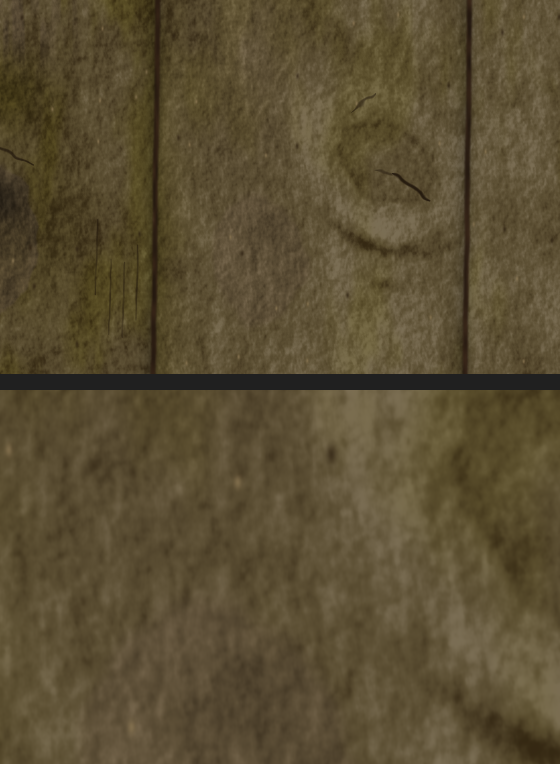
Top: the whole. Bottom: its middle third, enlarged.
Give the GLSL for this texture, as a WebGL 1 fragment shader.

```glsl
precision highp float;
// Weathered olive-brown timber: one full board between two dark seams, with parts
// of its neighbours. Stretched noise makes the grain, bent around a tilted knot;
// soft patches add moss and bare grey wood, and thin segments make the cracks.
uniform vec2 u_resolution;

float hash(vec2 p) {
  vec3 q = fract(p.xyx * 0.1031);
  q += dot(q, q.yzx + 33.33);
  return fract((q.x + q.y) * q.z);
}

float noise(vec2 p) {
  vec2 i = floor(p), f = fract(p);
  f = f * f * (3.0 - 2.0 * f);
  return mix(mix(hash(i), hash(i + vec2(1, 0)), f.x),
             mix(hash(i + vec2(0, 1)), hash(i + vec2(1, 1)), f.x), f.y);
}

float fbm(vec2 p) {
  float sum = 0.0, amp = 0.53;
  for (int i = 0; i < 4; i++) {
    sum += amp * noise(p);
    p = mat2(1.9, 0.3, -0.3, 1.9) * p + 17.3;
    amp *= 0.5;
  }
  return sum;
}

// Soft elliptical spot
float spot(vec2 p, vec2 centre, vec2 radius) {
  vec2 d = (p - centre) / radius;
  return exp(-dot(d, d));
}

// Tapered split from a to b
float crack(vec2 p, vec2 a, vec2 b, float width) {
  float h = clamp(dot(p - a, b - a) / dot(b - a, b - a), 0.0, 1.0);
  float w = width * sqrt(4.0 * h * (1.0 - h));
  return 1.0 - smoothstep(w * 0.3, w + 1.2 / u_resolution.y, distance(p, mix(a, b, h)));
}

void main() {
  vec2 p = gl_FragCoord.xy / u_resolution.y;
  float cloud = fbm(p * 5.0 + 3.0);
  vec2 rough = p + 0.06 * (vec2(fbm(p * 11.0), fbm(p * 11.0 + 40.0)) - 0.5);

  // Boards: signed distance to the nearest seam
  float s = (p.x - 0.41 - 0.012 * p.y) / 0.834;
  float board = floor(s);
  float edge = (fract(s + 0.5) - 0.5) * 0.834 + 0.003 * (noise(p * vec2(3, 14)) - 0.5);
  float middle = step(abs(board), 0.5);

  // Knot space: r is 1 on the rim
  vec2 d = p - vec2(1.03, 0.57);
  vec2 q = vec2(0.82 * d.x - 0.57 * d.y, 0.57 * d.x + 0.82 * d.y) / vec2(0.14, 0.105);
  float r = length(q) + 0.35 * (fbm(p * 9.0) - 0.5) + 0.18 * (fbm(p * 40.0) - 0.5);
  float core = 1.0 - smoothstep(0.8, 1.1, r);
  float halo = exp(-r * r * 0.25) * middle;

  // Grain: long fibres, broad streaks and embossed surface bumps
  vec2 g = vec2(p.x - 0.3 * d.x * halo + 0.02 * cloud, p.y) + board * 7.0;
  float tone = 0.47 + 0.6 * (cloud - 0.5);
  tone += 0.45 * (fbm(g * vec2(20, 3)) - 0.5) * (1.0 - 0.6 * halo);
  tone += 0.30 * (fbm(g * vec2(95, 22)) - 0.5) * (1.0 - core);
  tone += 0.36 * (fbm(p * vec2(62, 50)) - 0.5);
  tone += 0.55 * (fbm(p * vec2(58, 44)) - fbm((p + vec2(0.005, -0.004)) * vec2(58, 44)));
  tone += 0.16 * (noise(p * vec2(190, 140)) - 0.5);

  // Lightness across the boards
  tone += board < -0.5 ? -0.18 : 0.05;
  tone -= 0.24 * middle * (1.0 - smoothstep(0.42, 0.66, p.x + 0.15 * cloud));
  tone += 0.16 * spot(p, vec2(1.1, 0.12), vec2(0.3, 0.25));
  tone -= 0.14 * spot(p, vec2(0.85, 0.85), vec2(0.25, 0.12));

  // Knot: dark rim, mottled heart, pale collar and a lower shadow arc
  float ring = sin(r * 22.0 + 4.0 * cloud);
  tone += 0.05 * ring * halo * smoothstep(0.2, 0.8, r);
  tone -= middle * core * (0.17 + 0.4 * (fbm(p * 38.0) - 0.45));
  tone -= 0.15 * middle * exp(-pow((r - 0.96) * 6.0, 2.0));
  tone += 0.14 * middle * exp(-pow((r - 1.55) * 3.5, 2.0));
  tone -= 0.7 * exp(-pow((r - 2.05) * 6.0, 2.0)) * spot(p, vec2(1.01, 0.365), vec2(0.14, 0.08));
  tone -= 0.35 * spot(rough, vec2(1.03, 0.24), vec2(0.04, 0.025));
  tone -= 0.24 * spot(rough, vec2(1.19, 0.67), vec2(0.06, 0.05));

  vec3 colour = mix(vec3(0.21, 0.16, 0.08), vec3(0.36, 0.31, 0.20), smoothstep(-0.1, 0.54, tone));
  colour = mix(colour, vec3(0.48, 0.43, 0.33), smoothstep(0.42, 0.95, tone));
  float olive = smoothstep(0.48, 0.66, fbm(g * vec2(7, 2.5) + 60.0));
  colour *= mix(vec3(1), vec3(0.96, 0.97, 0.72), olive * (board < -0.5 ? 1.0 : 0.55));

  // Moss, and bare grey-mauve wood
  float moss = spot(rough, vec2(0.02, 0.75), vec2(0.12, 0.11));
  moss += 0.45 * spot(rough, vec2(0.12, 0.36), vec2(0.13, 0.25));
  moss += 0.7 * step(0.0, edge) * middle * exp(-edge * 14.0) * smoothstep(0.3, 0.6, cloud);
  colour = mix(colour, vec3(0.29, 0.25, 0.06) * (0.6 + 0.8 * tone), 0.6 * min(moss, 1.0));
  float bare = smoothstep(0.40, 0.46, spot(rough, vec2(-0.02, 0.37), vec2(0.12, 0.23)));
  bare += 0.7 * smoothstep(0.35, 0.48, spot(rough, vec2(0.69, 0.31), vec2(0.13, 0.19)));
  bare += 0.5 * spot(rough, vec2(0.66, 0.82), vec2(0.16, 0.3));
  float streak = smoothstep(0.35, 0.75, noise(p * vec2(70, 9)));
  bare += 1.1 * streak * spot(rough, vec2(0.06, 0.97), vec2(0.14, 0.13));
  colour = mix(colour, vec3(0.36, 0.30, 0.225) * (0.58 + 0.85 * tone), 0.65 * min(bare, 1.0));
  colour *= 1.0 - 0.4 * spot(rough, vec2(0.0, 0.48), vec2(0.05, 0.06));

  // Scattered dark pits and pale chips
  for (int i = 0; i < 2; i++) {
    float k = float(i);
    vec2 cell = p * (7.0 + 2.0 * k) + 31.0 * k, id = floor(cell);
    vec2 at = 0.25 + 0.5 * vec2(hash(id + 5.0), hash(id + 9.0));
    float fleck = spot(fract(cell), at, vec2(0.03, 0.055)) * step(0.84, hash(id));
    colour = mix(colour, mix(vec3(0.18, 0.13, 0.07), vec3(0.55, 0.47, 0.33), k), 0.7 * fleck);
  }

  // Cracks: knot splits, then fine upright checks
  vec2 c = p + 0.012 * (vec2(noise(p * 45.0), noise(p * 45.0 + 9.0)) - 0.5);
  float split = crack(c, vec2(1.05, 0.535), vec2(1.146, 0.468), 0.004);
  split = max(split, 0.5 * crack(c, vec2(1.0, 0.545), vec2(1.06, 0.53), 0.002));
  split = max(split, 0.6 * crack(c, vec2(0.94, 0.70), vec2(1.0, 0.75), 0.002));
  split = max(split, 0.8 * crack(c, vec2(-0.02, 0.61), vec2(0.085, 0.56), 0.003));
  for (int i = 0; i < 4; i++) {
    float k = float(i), y = 0.05 + 0.22 * hash(vec2(k, 3.0));
    vec2 foot = vec2(0.255 + 0.036 * k, y);
    float faint = 0.3 + 0.4 * noise(vec2(k * 9.0, p.y * 30.0));
    split = max(split, faint * crack(mix(p, c, 0.2), foot, foot + vec2(0.006, 0.2), 0.001));
  }
  colour = mix(colour, vec3(0.12, 0.08, 0.04), 0.85 * split);

  // Seams: soft shadow on the left, reddish dark gap
  colour *= 1.0 - 0.35 * exp(-abs(edge) * (edge < 0.0 ? 50.0 : 110.0));
  float gap = 1.0 - smoothstep(0.002, 0.011, abs(edge));
  vec3 gapColour = vec3(0.17, 0.11, 0.07) * (0.7 + 0.6 * noise(p * vec2(90, 24)));
  gl_FragColor = vec4(mix(colour, gapColour, 0.9 * gap), 1.0);
}
```
